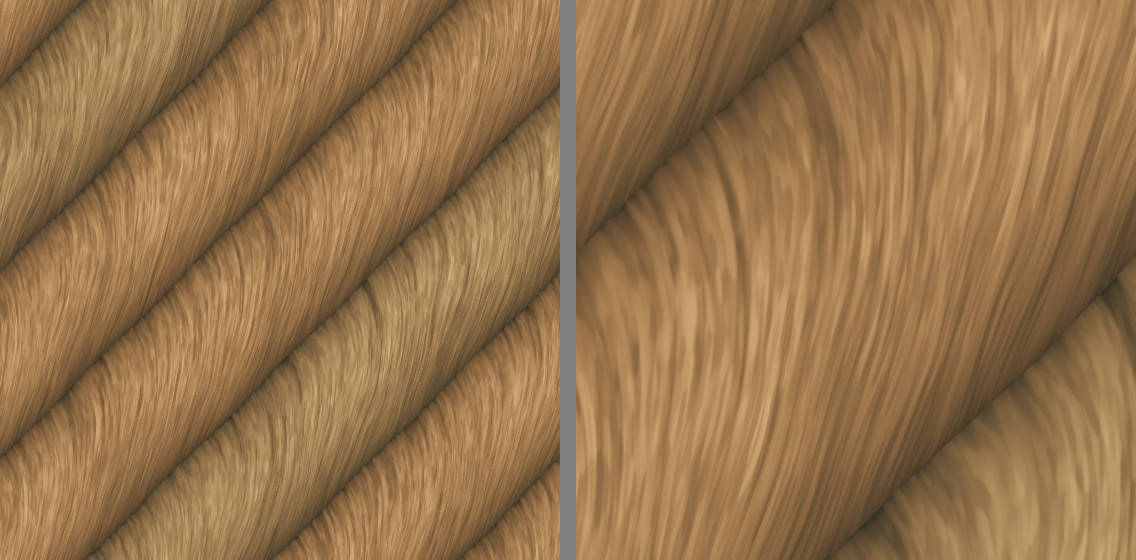
Left: the whole. Right: its middle third, enlarged.
Write a Shadertoy shader that draws this texture.

```glsl
// Thick diagonal strands of combed brown fibre, three across and three down.
// Each strand has its own sheared coordinates, in which smooth cellular noise
// is stretched into curved hairs; a rounded profile shades it into dark seams.

const float PI = 3.14159265;

// Three random values from a cell index and a seed
vec3 hash3(vec3 p) {
    p = fract(p * vec3(0.1031, 0.1030, 0.0973));
    p += dot(p, p.yxz + 33.33);
    return fract((p.xxy + p.yxx) * p.zyx);
}

// Smooth cellular tone, wrapping in x after the given number of columns
float cellTone(vec2 q, float columns, float seed) {
    vec2 cell = floor(q);
    float sum = 0.0, total = 0.0;
    for (int y = -1; y <= 1; y++)
    for (int x = -1; x <= 1; x++) {
        vec2 id = cell + vec2(x, y);
        vec3 rnd = hash3(vec3(mod(id.x, columns), id.y + 7.0, seed));
        vec2 d = id + rnd.xy - q;
        float weight = exp(-6.0 * dot(d, d));
        sum += rnd.z * weight;
        total += weight;
    }
    return sum / total;
}

// Hairs: "along" has period 1, "across" runs over the strand from 0 to 1
float hairs(float along, float across, float columns, float rows, float seed) {
    return cellTone(vec2(along * columns, across * rows), columns, seed);
}

void mainImage(out vec4 fragColor, in vec2 fragCoord) {
    vec2 p = fragCoord / iResolution.xy;

    // Strand index and position across it, with nearly straight seams
    float diagonal = 3.0 * (p.x - p.y) - 0.457;
    diagonal += 0.008 * sin(2.0 * PI * (3.0 * p.x + 2.0 * p.y));
    float index = floor(diagonal);
    float u = diagonal - index;
    float strand = mod(index, 3.0);

    // Length along the strand, which closes on itself after two units
    float len = p.x + p.y - floor(index / 3.0);

    // Bend the fibres: square to the upper seam, nearly parallel to the lower
    float bend = (0.2 * u + 1.1 * u * u) / 3.0;
    bend += 0.008 * sin(PI * 5.0 * len + 3.0 * u + 2.0 * strand);
    bend += 0.003 * sin(PI * 13.0 * len + 4.0 * u + strand);
    float along = 0.5 * (len + bend);

    // Bundles, single hairs and short bright grain
    float seed = 11.0 + 17.0 * strand;
    float bundle = hairs(along, u, 110.0, 1.6, seed);
    float hair = hairs(along, u, 230.0, 4.0, seed + 3.0);
    float grain = hairs(along, u, 350.0, 18.0, seed + 6.0);
    float relief = 0.10 * (bundle - 0.5) + 0.15 * (hair - 0.5) + 0.20 * (grain - 0.5);
    relief -= 0.06 * smoothstep(0.36, 0.12, hair) + 0.05 * smoothstep(0.35, 0.1, bundle);

    // Rounded profile, brightest a little above the middle, frayed by the hairs
    float w = pow(clamp(u + 0.02 * (hair - 0.5), 0.0, 1.0), 0.87);
    float light = 0.42 + 0.58 * pow(max(4.0 * w * (1.0 - w), 0.0), 0.62);
    light *= 1.0 + 0.015 * sin(PI * 3.0 * len + 2.0 * strand);

    // Brown ramp: warmest in the mid tones, greyer at both ends
    float tone = clamp(0.695 * light * (1.0 + relief), 0.2, 0.85);
    float d = (tone - 0.54) * (tone - 0.54);
    vec3 color = tone * vec3(1.0, 0.757 + 0.95 * d, 0.48 + 1.4 * d);

    // One strand of the three is slightly more olive
    color *= strand < 0.5 ? vec3(0.97, 1.0, 1.01) : vec3(1.01, 0.995, 0.99);
    fragColor = vec4(color, 1.0);
}
```
